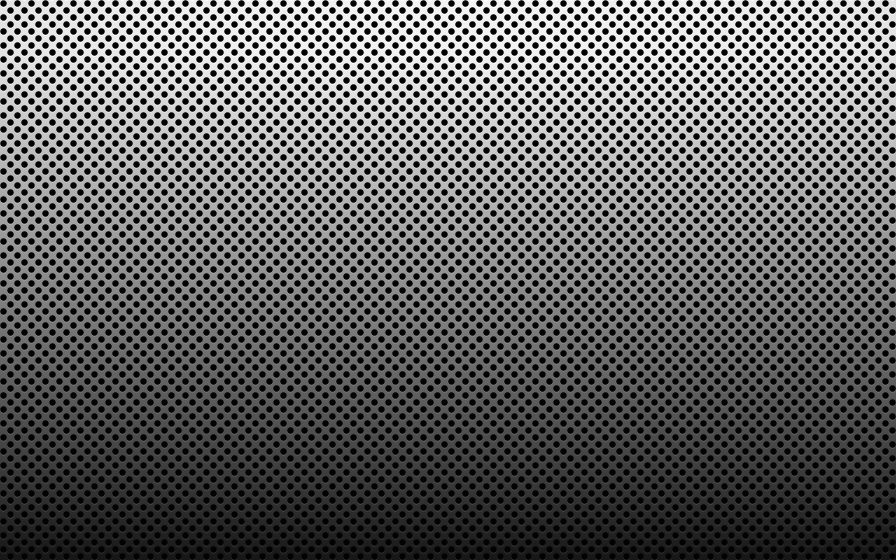
Give the GLSL for this pattern, as a Shadertoy shader.

```glsl
#define ROWS 40.0          // lattice cells from bottom to top
#define HOLE_RADIUS 0.23   // in cells
#define RIM_DROP 0.07      // downward shift of the lit lower lip
#define RIM_LIGHT 0.10
#define TOP_SHADE 1.04
#define BOTTOM_SHADE 0.09
#define MAX_SHADE 0.95
#define SIDE_FALLOFF 0.06
#define HOLE_SHADE 0.008

// Offset from the nearest point of a unit lattice that passes through origin
vec2 latticeOffset(vec2 p, vec2 origin) {
    return fract(p - origin + 0.5) - 0.5;
}

// Offset from the nearest hole centre in the staggered grid
vec2 holeOffset(vec2 p) {
    vec2 a = latticeOffset(p, vec2(0.25, 0.75));
    vec2 b = latticeOffset(p, vec2(0.75, 0.25));
    return dot(a, a) < dot(b, b) ? a : b;
}

float discMask(vec2 offset, float radius, float blur) {
    return 1.0 - smoothstep(-blur, blur, length(offset) - radius);
}

// Plate brightness: bright at the top, slightly dimmer at the sides
float plateShade(vec2 uv) {
    float shade = min(mix(BOTTOM_SHADE, TOP_SHADE, uv.y), MAX_SHADE);
    float side = 2.0 * uv.x - 1.0;
    return shade * (1.0 - SIDE_FALLOFF * side * side);
}

void mainImage(out vec4 fragColor, in vec2 fragCoord) {
    vec2 uv = fragCoord / iResolution.xy;
    vec2 cell = fragCoord / iResolution.y * ROWS;
    float blur = 0.65 * ROWS / iResolution.y;
    vec2 offset = holeOffset(cell);

    float shade = plateShade(uv);

    // Lit lip below each hole
    float rim = discMask(offset + vec2(0.0, RIM_DROP), HOLE_RADIUS, blur);
    shade = min(shade + RIM_LIGHT * rim, 1.0);

    // Dark hole
    shade = mix(shade, HOLE_SHADE, discMask(offset, HOLE_RADIUS, blur));

    fragColor = vec4(vec3(shade), 1.0);
}
```
